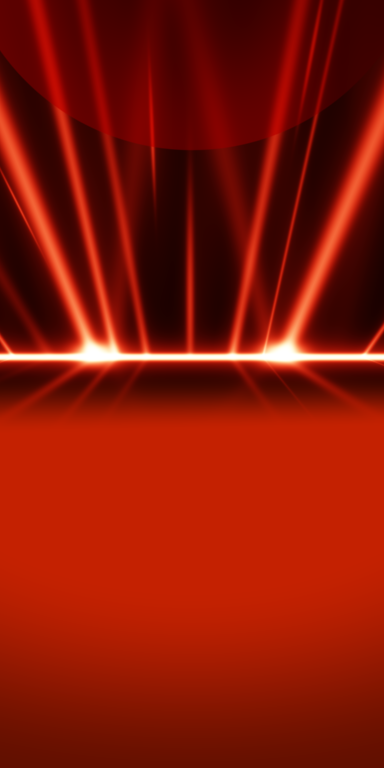
Reproduce this background procedurally as a Shadertoy shader.

```glsl
const float HORIZON = 1.07;
const float RAY_FADE = 0.55;
const float REFLECT_STRETCH = 3.7;
const float REFLECT_GAIN = 0.3;
const vec2 DISC_CENTER = vec2(0.5, 2.22);
const float DISC_RADIUS = 0.611;
const vec3 DISC_TINT = vec3(0.60, 0.25, 0.10);
const vec3 DISC_GLOW = vec3(0.27, 0.0, 0.0);
const vec3 FLOOR_RED = vec3(0.77, 0.13, 0.005);
const vec3 FLOOR_DARK = vec3(0.38, 0.06, 0.0);
const vec2 HOT_SPOT_X = vec2(0.25, 0.735);
const vec2 HOT_SPOT_SIZE = vec2(0.046, 0.024);

// Rays: base x, slope, width, strength
const int RAY_COUNT = 11;
const vec4 RAYS[RAY_COUNT] = vec4[](
    vec4(0.247, -0.40, 0.024, 1.25), vec4(0.302, -0.225, 0.015, 0.85),
    vec4(0.383, -0.18, 0.014, 0.42), vec4(0.604, 0.195, 0.016, 0.65),
    vec4(0.685, 0.22, 0.005, 0.45), vec4(0.737, 0.42, 0.027, 1.25),
    vec4(0.710, -0.24, 0.034, 0.18), vec4(0.290, 0.12, 0.036, 0.15),
    vec4(0.130, -0.60, 0.022, 0.13), vec4(0.035, -0.70, 0.008, 0.55),
    vec4(0.945, 0.70, 0.008, 0.55));

// Streaks: center x, center y, slope, half length
const int STREAK_COUNT = 4;
const vec4 STREAKS[STREAK_COUNT] = vec4[](
    vec4(0.495, 1.20, 0.0, 0.25), vec4(0.047, 1.466, -0.5, 0.09),
    vec4(0.396, 1.66, -0.04, 0.13), vec4(0.815, 1.88, 0.19, 0.14));

vec2 gradientAt(vec2 cell) {
    float angle = 6.2832 * fract(sin(dot(cell, vec2(127.1, 311.7))) * 43758.5);
    return vec2(cos(angle), sin(angle));
}

float gradientNoise(vec2 p) {
    vec2 i = floor(p), f = fract(p);
    vec2 u = f * f * f * (f * (f * 6.0 - 15.0) + 10.0);
    vec2 e = vec2(1.0, 0.0);
    float low = mix(dot(gradientAt(i), f), dot(gradientAt(i + e), f - e), u.x);
    float high = mix(dot(gradientAt(i + e.yx), f - e.yx),
                     dot(gradientAt(i + 1.0), f - 1.0), u.x);
    return mix(low, high, u.y);
}

float rayLight(float x, float height) {
    float light = 0.0;
    for (int i = 0; i < RAY_COUNT; i++) {
        vec4 ray = RAYS[i];
        float offset = abs(x - ray.x - ray.y * height) * inversesqrt(1.0 + ray.y * ray.y);
        float q = offset / (ray.z * (0.65 + 0.6 * height));
        float profile = exp(-q * q) + 0.3 * exp(-0.6 * q);
        float bloom = 1.0 + 1.3 * exp(-25.0 * height);
        light += ray.w * profile * bloom * exp(-RAY_FADE * height);
    }
    return light;
}

float streakLight(vec2 p) {
    float light = 0.0;
    for (int i = 0; i < STREAK_COUNT; i++) {
        vec4 streak = STREAKS[i];
        vec2 d = p - streak.xy;
        float across = abs(d.x - streak.z * d.y) / (0.035 * streak.w);
        float along = d.y / streak.w;
        light += 0.55 * exp(-along * along) * (exp(-across * across) + 0.3 * exp(-0.6 * across));
    }
    return light;
}

float horizonLight(vec2 p) {
    float d = abs(p.y - HORIZON);
    float light = 4.5 * exp(-pow(d / 0.0075, 2.0)) + 0.75 * exp(-d / 0.02);
    for (int i = 0; i < 2; i++) {
        vec2 q = (p - vec2(HOT_SPOT_X[i], HORIZON + 0.008)) / HOT_SPOT_SIZE;
        light += 3.5 * exp(-dot(q, q)) + 0.5 * exp(-length(q));
    }
    return light;
}

// Energy runs from black through red to white
vec3 heatColor(float e) {
    return 1.0 - exp(-vec3(2.2 * e, 0.09 * e + 0.2 * e * e, 0.13 * e * e));
}

void mainImage(out vec4 fragColor, in vec2 fragCoord) {
    vec2 p = fragCoord / iResolution.xy * vec2(1.0, 2.0);
    float pixel = 1.0 / iResolution.x;
    float height = p.y - HORIZON;
    float above = smoothstep(-pixel, pixel, height);

    // Stage light with soft haze, and its stretched reflection
    float fan = (p.x - 0.5) / (1.0 + 0.6 * max(height, 0.0));
    float haze = 0.045 + 0.07 * max(0.0, gradientNoise(vec2(fan * 12.0, p.y * 1.5)) + 0.2);
    float stage = haze + rayLight(p.x, max(height, 0.0)) + streakLight(p);
    float mirrored = 0.04 + REFLECT_GAIN * exp(5.0 * min(height, 0.0))
                   * rayLight(p.x, max(-height, 0.0) * REFLECT_STRETCH);
    vec3 color = heatColor(mix(mirrored, stage, above) + horizonLight(p));

    // Floor with a rounded vignette
    float vignette = smoothstep(0.42, 0.97, length((p - vec2(0.5, 0.9)) * vec2(0.6, 1.0)));
    vec3 ground = mix(FLOOR_RED, FLOOR_DARK, vignette);
    float edge = 0.875 + 0.02 * (p.x - 0.5);
    color = mix(color, ground, 1.0 - smoothstep(edge, HORIZON - 0.03, p.y));

    // Translucent disc, brightest near its rim
    float radius = length(p - DISC_CENTER);
    float inside = 1.0 - smoothstep(-pixel, pixel, radius - DISC_RADIUS);
    float rim = mix(0.45, 1.0, smoothstep(0.2, DISC_RADIUS, radius));
    rim *= 1.0 - 0.6 * smoothstep(0.7, 1.0, p.x);
    color = mix(color, color * DISC_TINT + DISC_GLOW * rim, inside);

    fragColor = vec4(color, 1.0);
}
```
